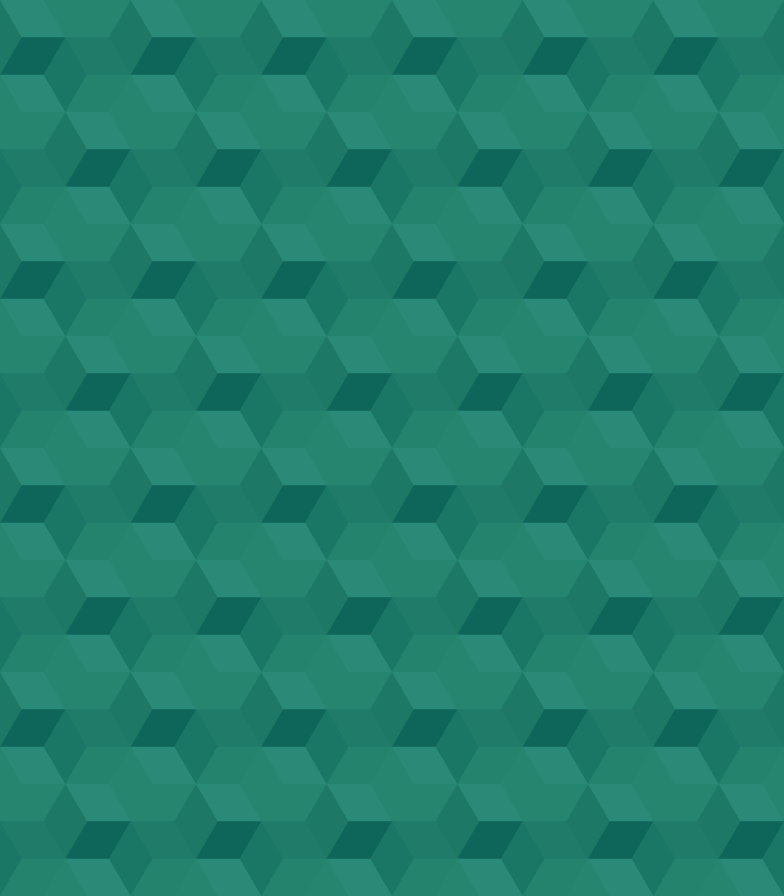
Reproduce this pattern procedurally as a Shadertoy shader.

```glsl
// Tumbling-block rhombi in shaded teal, with one dark rhombus per repeat.

const vec2 GRID = vec2(18.0, 24.0);  // rhombus edges across, rows down
const float ROW_OFFSET = 2.0;        // rows from the top edge to a repeat
const int SAMPLES = 4;               // antialiasing samples per axis

const vec3 LIGHT      = vec3(0.165, 0.540, 0.465);
const vec3 LEAF       = vec3(0.143, 0.515, 0.428);
const vec3 LEAF_COOL  = vec3(0.147, 0.520, 0.437);
const vec3 LEAF_TALL  = vec3(0.150, 0.522, 0.435);
const vec3 MEDIUM     = vec3(0.125, 0.485, 0.412);
const vec3 SHADE      = vec3(0.106, 0.467, 0.396);
const vec3 SHADE_TALL = vec3(0.112, 0.473, 0.400);
const vec3 DARK       = vec3(0.050, 0.400, 0.350);

// Light rhombus, down triangle, leaning rhombus, up triangle.
vec3 lightRow(float x, float f, vec3 downTri, vec3 leaning, vec3 upTri) {
    float t = mod(x - 0.5 * f, 3.0);
    if (t < 1.0) return LIGHT;
    if (t < 2.0 - f) return downTri;
    return t < 3.0 - f ? leaning : upTri;
}

// Dark rhombus, up triangle, leaning rhombus, down triangle.
vec3 darkRow(float x, float f) {
    float t = mod(x + 0.5 * f, 3.0);
    if (t < 1.0) return DARK;
    if (t < 1.0 + f) return SHADE;
    return t < 2.0 + f ? MEDIUM : SHADE_TALL;
}

// Flat colour at a grid position, y pointing down.
vec3 blockColor(vec2 p) {
    float band = floor(p.y / 3.0);
    p -= band * vec2(1.5, 3.0);      // each band of three rows shifts by half
    float f = fract(p.y);
    if (p.y < 1.0) return lightRow(p.x, f, SHADE, LEAF, LEAF_TALL);
    if (p.y < 2.0) return lightRow(p.x - 1.5, f, LEAF_TALL, LEAF_COOL, SHADE_TALL);
    return darkRow(p.x - 2.0, f);
}

void mainImage(out vec4 fragColor, in vec2 fragCoord) {
    vec3 sum = vec3(0.0);
    for (int j = 0; j < SAMPLES; j++) {
        for (int i = 0; i < SAMPLES; i++) {
            vec2 jitter = (vec2(i, j) + 0.5) / float(SAMPLES) - 0.5;
            vec2 uv = (fragCoord + jitter) / iResolution.xy;
            vec2 p = vec2(uv.x, 1.0 - uv.y) * GRID;
            sum += blockColor(p - vec2(0.0, ROW_OFFSET));
        }
    }
    fragColor = vec4(sum / float(SAMPLES * SAMPLES), 1.0);
}
```
